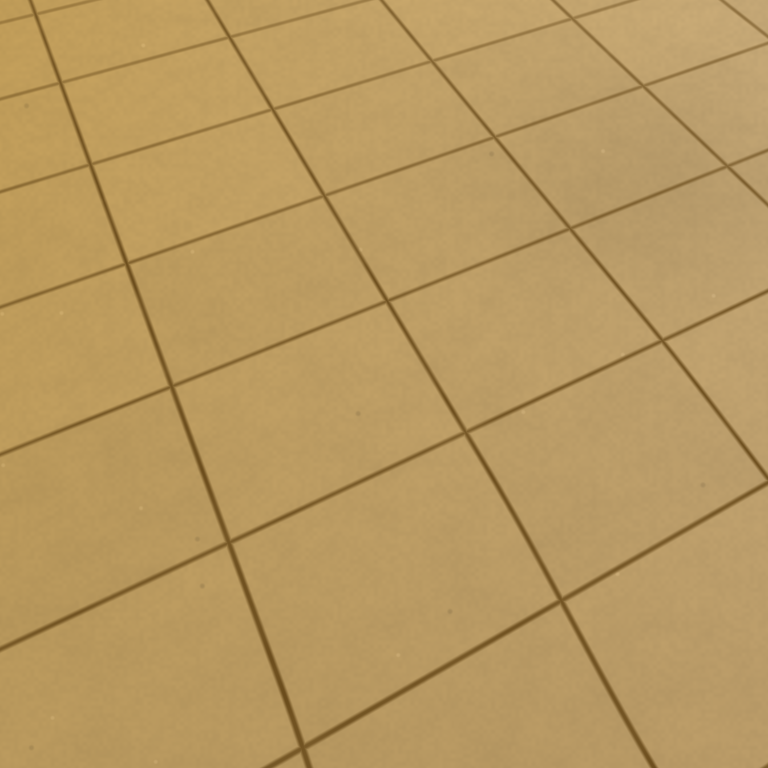
This texture is drawn by a Shadertoy shader. Its source:

```glsl
// Tan square floor tiles with thin brown grout, seen in perspective under warm light.

const vec3 GROUT = vec3(0.42, 0.30, 0.11);
const vec3 TOP_LEFT = vec3(0.752, 0.612, 0.345);
const vec3 TOP_RIGHT = vec3(0.775, 0.660, 0.465);
const vec3 LOW_LEFT = vec3(0.718, 0.592, 0.360);
const vec3 LOW_RIGHT = vec3(0.716, 0.597, 0.398);

float hash(vec2 p) {
    return fract(sin(dot(p, vec2(127.1, 311.7))) * 43758.5453);
}

float noise(vec2 p) {
    vec2 i = floor(p), f = fract(p);
    f = f * f * (3.0 - 2.0 * f);
    return mix(mix(hash(i), hash(i + vec2(1, 0)), f.x),
               mix(hash(i + vec2(0, 1)), hash(i + vec2(1, 1)), f.x), f.y);
}

float fbm(vec2 p) {
    float sum = 0.0, amp = 0.5;
    for (int k = 0; k < 4; k++) {
        sum += amp * noise(p);
        p = p * 2.03 + 17.3;
        amp *= 0.5;
    }
    return sum;
}

// Canvas position to floor position, one unit per tile
vec2 floorCoord(vec2 p) {
    // slight lens bend towards the lower right corner
    p.x += 0.0156 * smoothstep(1.25, 1.85, p.x + 1.0 - p.y);
    mat3 floorToCanvas = mat3(0.4277, 0.2173, 0.117,
                             -0.0510, 0.3133, 0.157,
                              0.3958, 0.0260, 1.0);
    vec3 q = inverse(floorToCanvas) * vec3(p, 1.0);
    return q.xy / q.z;
}

// Soft coverage of grout lines at whole values of u; slope is u per canvas unit
float groutLine(float u, float slope, float halfWidth, float blur) {
    float d = abs(u - round(u)) / slope;
    float h = halfWidth / slope;
    return smoothstep(-blur, blur, d + h) - smoothstep(-blur, blur, d - h);
}

// Sparse round specks, at most one per cell
float specks(vec2 p, float cells, float density, float radius) {
    vec2 id = floor(p * cells);
    vec2 center = 0.25 + 0.5 * vec2(hash(id + 3.1), hash(id + 8.7));
    float d = length(fract(p * cells) - center);
    return step(hash(id), density) * (1.0 - smoothstep(0.2 * radius, radius, d));
}

// Broad light falloff over the floor
vec3 floorLight(vec2 p) {
    vec3 col = mix(mix(LOW_LEFT, LOW_RIGHT, p.x), mix(TOP_LEFT, TOP_RIGHT, p.x), p.y);
    vec2 shade = (p - vec2(0.84, 0.77)) / vec2(0.20, 0.13);
    return col * (1.0 - 0.06 * exp(-dot(shade, shade)));
}

void mainImage(out vec4 fragColor, in vec2 fragCoord) {
    vec2 p = fragCoord / iResolution.xy;
    vec2 uv = floorCoord(p);
    vec2 slope = iResolution.y * vec2(length(vec2(dFdx(uv.x), dFdy(uv.x))),
                                      length(vec2(dFdx(uv.y), dFdy(uv.y))));

    // tile tone, mottling and grain
    vec3 col = floorLight(p);
    col *= 1.0 + 0.020 * (hash(floor(uv) + 41.0) - 0.5);
    col *= 1.0 + 0.040 * (fbm(uv * 7.0 + 30.0) - 0.47);
    col *= 1.0 + 0.030 * (noise(p * 190.0) - 0.5);

    // faint worn specks
    col *= 1.0 - 0.10 * specks(p, 18.0, 0.025, 0.09);
    col += 0.05 * specks(p + 5.3, 15.0, 0.025, 0.06);

    // grout, a little uneven along its length
    float wear = 0.82 + 0.25 * fbm(uv * 5.0 + 9.0);
    float across = groutLine(uv.x, slope.x, 0.0092, 0.0029);
    float along = groutLine(uv.y, slope.y, 0.0112, 0.0029);
    float grout = max(across, 0.92 * along) * min(wear, 1.0);
    col = mix(col, GROUT, grout);

    fragColor = vec4(col, 1.0);
}
```
